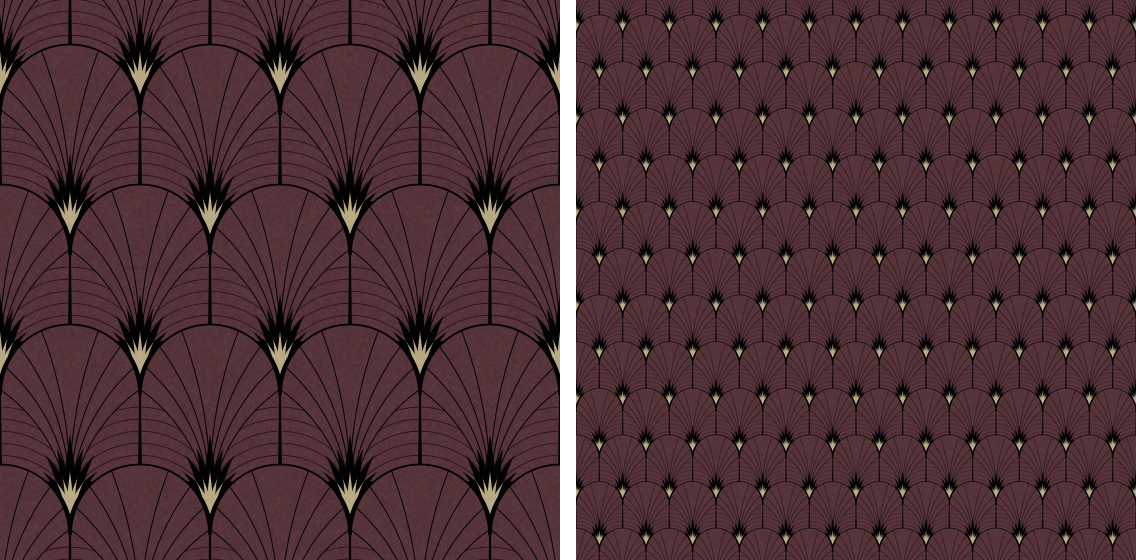
Left, the tile; right, the same tile 3 across and 3 down.
A WebGL 1 fragment shader for this pattern:

```glsl
precision highp float;
// Art deco scallops in plum, with black fan lines and gold-hearted flames, on grained paper.
uniform vec2 u_resolution;

#define REPEATS 4.0
#define ROW_SHIFT 0.818
#define ARCH_WIDTH 0.0065
#define RAY_WIDTH 0.0036
#define RIB_WIDTH 0.0032
#define GRAIN 0.035
#define PLUM vec3(0.335, 0.203, 0.222)
#define INK vec3(0.012, 0.008, 0.008)
#define RIB_INK vec3(0.13, 0.05, 0.065)
#define GOLD vec3(0.72, 0.665, 0.515)

float hash(vec2 p) {
  vec3 h = fract(vec3(p.xyx) * 0.1031);
  h += dot(h, h.yzx + 33.33);
  return fract((h.x + h.y) * h.z);
}

// Value noise that wraps after the given number of cells.
float wrapNoise(vec2 uv, float cells) {
  vec2 p = uv * cells;
  vec2 i = floor(p);
  vec2 f = fract(p);
  f = f * f * (3.0 - 2.0 * f);
  vec2 a = mod(i, cells);
  vec2 b = mod(i + 1.0, cells);
  return mix(mix(hash(a), hash(vec2(b.x, a.y)), f.x),
             mix(hash(vec2(a.x, b.y)), hash(b), f.x), f.y);
}

// Coverage of a shape from its signed distance.
float fill(float d, float px) {
  return 1.0 - smoothstep(-0.6 * px, 0.6 * px, d);
}

// Folds the plane into one scallop: x is the distance from its axis, y the height.
vec2 scallopFold(vec2 p) {
  float row = floor(p.y);
  float x = fract(p.x + 0.5 * row) - 0.5 + 0.5;
  x = fract(x) - 0.5;
  if (p.y - row < sqrt(max(0.25 - x * x, 0.0))) row -= 1.0;
  return vec2(abs(fract(p.x + 0.5 * row + 0.5) - 0.5), p.y - row);
}

// Tuft of outward-bending blades above a solid body.
float flame(vec2 q, float pivot, float size, float spread, float width, float bodyTop) {
  float d = q.y - bodyTop;
  for (int i = 0; i < 4; i++) {
    float k = float(i);
    float reach = size * (1.0 - 0.105 * k - 0.07 * mod(k, 2.0));
    vec2 tip = reach * vec2(sin(spread * k), cos(spread * k));
    float t = max((q.y - pivot) / tip.y, 0.0);
    float blade = abs(q.x - tip.x * pow(t, 1.4)) - width * (1.0 - t);
    d = min(d, 0.85 * blade);
  }
  return d;
}

void main() {
  vec2 uv = gl_FragCoord.xy / u_resolution;
  float px = REPEATS / min(u_resolution.x, u_resolution.y);
  vec2 q = scallopFold(uv * REPEATS + vec2(0.0, ROW_SHIFT));

  // Rays from the flame to the arch; the last one bounds the ribs.
  float rays = 1.0;
  float outer = 0.0;
  for (int i = 1; i <= 4; i++) {
    float k = float(i);
    float angle = 0.435 * k - 0.015 * k * k;
    float start = 0.44 - 0.09 * k;
    vec2 end = vec2(0.5 * sin(angle), 1.0 + 0.5 * cos(angle) - start);
    float radius = dot(end, end) / (2.0 * end.x);
    outer = length(q - vec2(radius, start)) - radius;
    rays = min(rays, abs(outer));
  }

  // Ribs arching over the neighbouring scallops.
  float ribs = 1.0;
  for (int i = 0; i < 5; i++) {
    float top = 0.91 - 0.086 * float(i);
    ribs = min(ribs, abs(length(q - vec2(0.5, top - 0.58)) - 0.58));
  }
  ribs = max(ribs - RIB_WIDTH, outer);

  // Arches swell where they run into the stem, which widens downwards.
  float lower = length(q - vec2(0.5, 0.0)) - 0.5;
  float upper = length(q - vec2(0.0, 1.0)) - 0.5;
  float swellLow = 1.0 + smoothstep(0.4, 0.12, q.y);
  float swellUp = 1.0 + smoothstep(1.4, 1.12, q.y);
  float frame = abs(lower) - ARCH_WIDTH * swellLow;
  if (q.y > 1.0) frame = min(frame, abs(upper) - ARCH_WIDTH * swellUp);
  else frame = min(frame, 0.5 - q.x - mix(0.013, 0.007, clamp(2.0 * q.y - 1.0, 0.0, 1.0)));

  float tuft = flame(q, 0.2, 0.515, 0.22, 0.075, 0.38);
  float heart = max(flame(q, 0.15, 0.3, 0.2, 0.036, 0.265), 0.02 - lower);

  // Paper grain, cloudy tone and worn ribs.
  float fine = wrapNoise(uv, 256.0) - 0.5;
  float cloud = wrapNoise(uv, 40.0) - 0.5;
  float grain = GRAIN * (fine + 0.35 * cloud);
  float wear = 0.85 + 0.3 * cloud;

  vec3 color = PLUM + grain;
  color = mix(color, RIB_INK, fill(ribs, px) * wear);
  color = mix(color, INK, fill(rays - RAY_WIDTH, px));
  color = mix(color, INK, fill(min(frame, tuft), px));
  color = mix(color, GOLD + grain, fill(heart, px));
  gl_FragColor = vec4(color, 1.0);
}
```
